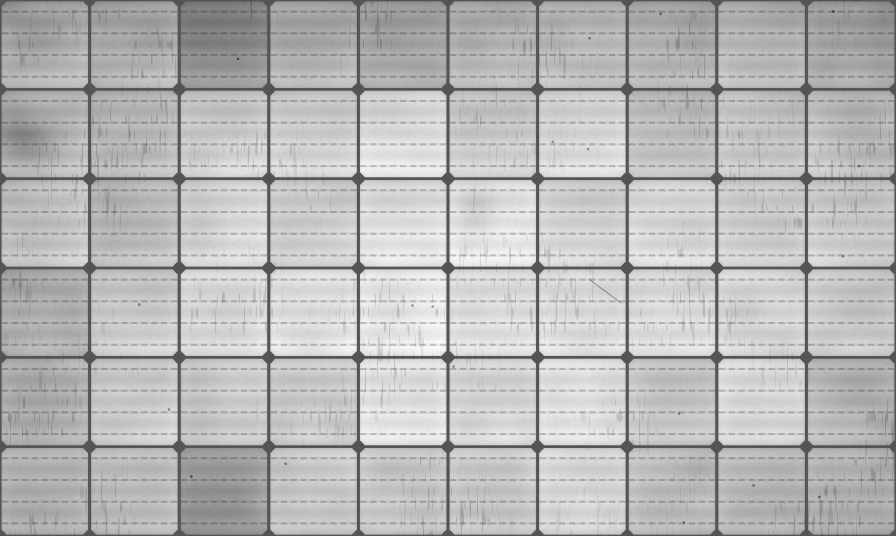
Write a WebGL 1 fragment shader that draws this pattern.

```glsl
precision mediump float;
uniform vec2 u_resolution;

#define GRID vec2(10.0, 6.0)
#define GAP_HALF 0.017
#define CHAMFER 0.088
#define BUS_FIRST 0.13
#define BUS_PITCH 0.243
#define BUS_HALF 0.012
#define DASHES 9.0
#define GAP_TONE 0.33
#define BUS_TONE 0.62
#define GLOW_TONE 0.86
#define CELL_SPREAD 0.11

float hash(vec2 p) {
  vec3 q = fract(vec3(p.xyx) * 0.1031);
  q += dot(q, q.yzx + 33.33);
  return fract((q.x + q.y) * q.z);
}

float noise(vec2 p) {
  vec2 i = floor(p), f = fract(p);
  f = f * f * (3.0 - 2.0 * f);
  return mix(mix(hash(i), hash(i + vec2(1.0, 0.0)), f.x),
             mix(hash(i + vec2(0.0, 1.0)), hash(i + 1.0), f.x), f.y);
}

// Soft-edged coverage: 1 inside (d < 0), 0 outside
float cover(float d, float px) {
  return 1.0 - smoothstep(-0.6 * px, 0.6 * px, d);
}

float segmentDistance(vec2 p, vec2 a, vec2 b) {
  vec2 ab = b - a;
  return length(p - a - ab * clamp(dot(p - a, ab) / dot(ab, ab), 0.0, 1.0));
}

float smudge(vec2 p, vec2 center, vec2 radius) {
  vec2 d = (p - center) / radius;
  return exp(-dot(d, d));
}

// A few cells glow noticeably less than their neighbours
float weakCell(vec2 id) {
  float column = 1.0 - step(0.5, abs(abs(id.x - 3.0) - 1.0));
  float row = 1.0 - step(0.5, mod(id.y, 5.0));
  return column * row * step(id.x + id.y, 8.0);
}

// Thin vertical streaks, gathered in patches
float streaks(vec2 g, float patches) {
  float fine = noise(g * vec2(52.0, 6.0) + 17.0);
  return smoothstep(0.68, 0.95, fine) * smoothstep(0.4, 0.85, patches);
}

void main() {
  vec2 uv = gl_FragCoord.xy / u_resolution;
  vec2 g = vec2(uv.x, 1.0 - uv.y) * GRID;   // cell units, top row first
  float px = GRID.y / u_resolution.y;
  vec2 id = floor(g), c = fract(g);
  vec2 edge = min(c, 1.0 - c);

  // Glow of the whole panel and tone of each cell
  vec2 away = (uv - vec2(0.53, 0.43)) * vec2(0.8, 0.75);
  float tone = GLOW_TONE - 0.95 * dot(away, away);
  tone += CELL_SPREAD * (hash(id + 3.7) - 0.5);
  tone -= 0.13 * weakCell(id);

  // Shading inside a cell: brighter rim, foot and bus surroundings
  float bus = (c.y - BUS_FIRST) / BUS_PITCH;
  tone += 0.03 * cos(6.28318 * bus) + 0.05 * (c.y - 0.5);
  tone += 0.07 * exp(-min(edge.x, edge.y) * 14.0);
  tone += 0.06 * (noise(g * 2.3 + id * 5.0) - 0.5);

  // Wear: smudges, streaks, specks, a scratch and grain
  float stain = smudge(g, vec2(5.32, 2.32), vec2(0.2, 0.24));
  float patches = noise(g * 1.7 + 9.0) + 0.5 * stain;
  tone -= 0.07 * stain;
  tone -= 0.17 * smudge(g, vec2(0.27, 1.55), vec2(0.34, 0.25));
  tone -= 0.13 * streaks(g, patches);
  vec2 speckId = floor(g * 4.0);
  vec2 speckAt = 0.2 + 0.6 * vec2(hash(speckId + 41.0), hash(speckId + 67.0));
  float speck = cover(length(fract(g * 4.0) - speckAt) - 0.06, 4.0 * px);
  tone -= 0.3 * speck * step(0.975, hash(speckId + 23.0));
  float scratch = segmentDistance(g, vec2(6.58, 3.13), vec2(6.93, 3.39));
  tone -= 0.25 * cover(scratch - 0.007, px);
  tone += 0.025 * (noise(g * 60.0) - 0.5);

  // Dashed bus lines with a faint line in the breaks
  float busDistance = abs(fract(bus + 0.5) - 0.5) * BUS_PITCH;
  float dash = (abs(fract(c.x * DASHES) - 0.5) - 0.31) / DASHES;
  float line = cover(busDistance - BUS_HALF, px);
  tone = mix(tone, tone * BUS_TONE / 0.8, line * mix(0.3, 1.0, cover(dash, px)));

  // Gaps between cells and diamonds where the corners are cut
  float gap = min(edge.x, edge.y + 0.002) - GAP_HALF;
  float diamond = (edge.x + edge.y - CHAMFER) * 0.7071;
  tone *= 1.0 - 0.12 * exp(-max(min(gap, diamond), 0.0) * 60.0);
  tone = mix(tone, GAP_TONE, cover(min(gap, diamond), px));

  gl_FragColor = vec4(vec3(clamp(tone, 0.0, 1.0)), 1.0);
}
```
